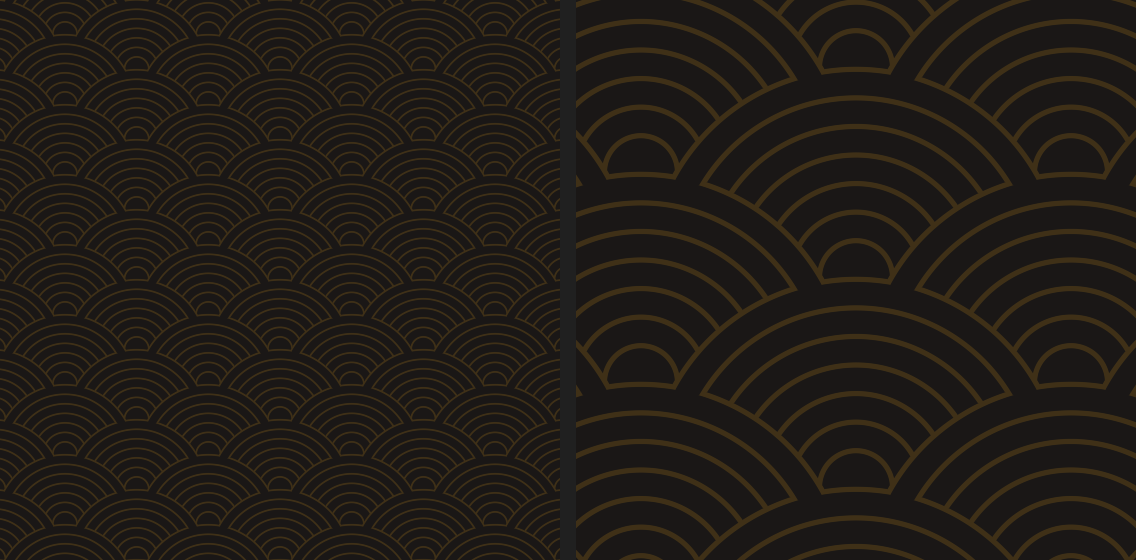
Left, the full canvas; right, a detail of the centre.
Give the GLSL for this pattern, as a Shadertoy shader.

```glsl
const vec3 GROUND = vec3(0.102, 0.092, 0.086);
const vec3 BRONZE = vec3(0.247, 0.188, 0.090);

const vec2 PERIOD = vec2(0.256, 0.125);     // spacing of scales in one lattice
const vec2 ORIGIN = vec2(0.5, 0.5017);      // centre of one scale
const float INNER_RADIUS = 0.0217;
const float RING_GAP = 0.0170;
const float RING_STEPS = 5.0;
const float LINE_WIDTH = 0.0031;

// Distance to the nearest concentric ring, none inside the first
float ringDistance(float r, float inner, float gap) {
    float index = max(round((r - inner) / gap), 0.0);
    return abs(r - inner - index * gap);
}

// Signed distance to a disc cut by the rims of the scales in front
float scaleRegion(vec2 p, vec2 period, float radius, float rim) {
    float side = length(vec2(abs(p.x), p.y) - vec2(0.5, -0.5) * period);
    float below = length(p + vec2(0.0, period.y));
    return max(length(p) - radius, rim - min(side, below));
}

// Distance to the lines of one scale: its outline and clipped rings
float scaleLines(vec2 p, vec2 period, float inner, float gap, float steps) {
    float radius = inner + gap * steps;
    float region = scaleRegion(p, period, radius, radius + gap);
    float rings = max(ringDistance(length(p), inner, gap), region);
    return min(abs(region), rings);
}

// Local position in the scale lattice, centred across and resting on its base
vec2 repeatScale(vec2 p, vec2 period) {
    float baseMargin = 0.07 * period.y;
    float x = mod(p.x + 0.5 * period.x, period.x) - 0.5 * period.x;
    float y = mod(p.y + baseMargin, period.y) - baseMargin;
    return vec2(x, y);
}

float strokeMask(float dist, float width, float pixel) {
    return 1.0 - smoothstep(-0.6 * pixel, 0.6 * pixel, dist - 0.5 * width);
}

void mainImage(out vec4 fragColor, in vec2 fragCoord) {
    vec2 uv = fragCoord / iResolution.y;
    float pixel = 1.0 / iResolution.y;

    // Two lattices, offset by half a period, interlock into waves
    float dist = 1.0;
    for (int i = 0; i < 2; i++) {
        vec2 offset = 0.5 * float(i) * PERIOD;
        vec2 local = repeatScale(uv - ORIGIN - offset, PERIOD);
        dist = min(dist, scaleLines(local, PERIOD, INNER_RADIUS, RING_GAP, RING_STEPS));
    }

    vec3 color = mix(GROUND, BRONZE, strokeMask(dist, LINE_WIDTH, pixel));
    fragColor = vec4(color, 1.0);
}
```
